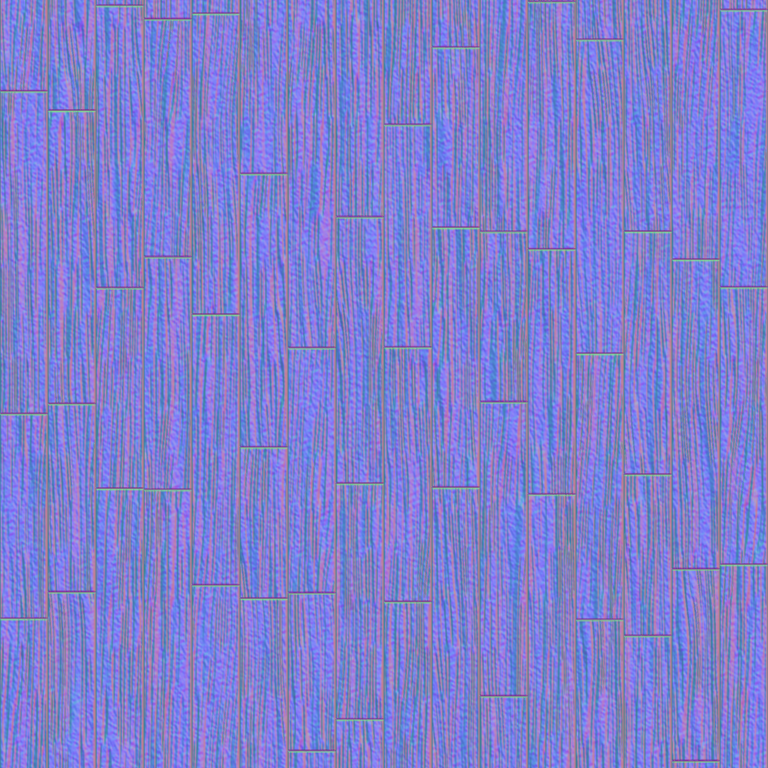
This texture map is drawn by a WebGL 1 fragment shader. Its source:

```glsl
precision highp float;

uniform vec2 u_resolution;

const float COLUMNS = 16.0;
const float PLANKS_PER_COLUMN = 3.0;
const float FOOTPRINT = 0.0023;
const float SLOPE_STEP = 0.0005;
const float GAP_DEPTH = 0.010;
const vec3 ENCODE_CONTRAST = vec3(0.52, 0.68, 0.95);
const int SAMPLES = 5;

float hash(vec2 p) {
  vec3 q = fract(vec3(p.xyx) * 0.1031);
  q += dot(q, q.yzx + 33.33);
  return fract((q.x + q.y) * q.z);
}

float valueNoise(vec2 p) {
  vec2 cell = floor(p);
  vec2 f = fract(p);
  f = f * f * (3.0 - 2.0 * f);
  float low = mix(hash(cell), hash(cell + vec2(1.0, 0.0)), f.x);
  float high = mix(hash(cell + vec2(0.0, 1.0)), hash(cell + vec2(1.0, 1.0)), f.x);
  return mix(low, high, f.y);
}

// End joint inside one cell of a column, wrapping over the canvas
float jointAt(float column, float index) {
  float wrapped = mod(index, PLANKS_PER_COLUMN);
  return index + 0.2 + 0.5 * hash(vec2(column + 3.0, wrapped * 7.0 + 11.0));
}

// Fibres: stretched noise bent by a slow warp, cut into steep grooves
float grain(vec2 p, float seed, float depth) {
  float slant = (hash(vec2(seed, 5.0)) - 0.6) * 1.3;
  float bend = valueNoise(vec2(p.x * 2.0 + seed, p.y * 6.0)) - 0.5;
  float across = p.x + slant * p.y + 0.24 * bend;
  float fibre = valueNoise(vec2(across * 35.0 + seed, p.y * 16.0 + seed));
  float wear = valueNoise(vec2(across * 6.0 + seed, p.y * 6.0 + seed));
  float strength = mix(0.3, 1.0, smoothstep(0.2, 0.75, wear));
  return depth * strength * smoothstep(0.15, 0.6, fibre);
}

// Fine surface roughness on a turned grid
float pebbles(vec2 p, float seed) {
  vec2 turned = vec2(p.x + 0.45 * p.y, p.y - 0.45 * p.x);
  return 0.0019 * valueNoise(turned * vec2(310.0, 230.0) + seed + 200.0);
}

// Raised plank surface with sunken seams and end joints
float boardHeight(vec2 p) {
  float column = floor(p.x * COLUMNS);
  float across = fract(p.x * COLUMNS);
  float id = mod(column, COLUMNS);
  float along = p.y * PLANKS_PER_COLUMN + hash(vec2(id, 41.0)) * PLANKS_PER_COLUMN;
  float cell = floor(along);
  float plank = cell - 1.0 + step(jointAt(id, cell), along);

  float fromLeft = across / COLUMNS;
  float fromRight = (1.0 - across) / COLUMNS;
  float fromBottom = (along - jointAt(id, plank)) / PLANKS_PER_COLUMN;
  float fromTop = (jointAt(id, plank + 1.0) - along) / PLANKS_PER_COLUMN;
  float side = smoothstep(0.0, 0.0010, fromLeft) * smoothstep(0.0, 0.0024, fromRight);
  float end = smoothstep(0.0, 0.0017, fromBottom) * smoothstep(0.0, 0.0019, fromTop);

  float seed = floor(hash(vec2(id + 19.0, mod(plank, PLANKS_PER_COLUMN) + 2.0)) * 180.0);
  float depth = mix(0.0088, 0.0118, hash(vec2(seed, 23.0)));
  float surface = grain(vec2(across, p.y), seed, depth) + pebbles(p, seed);
  return mix(-GAP_DEPTH, surface, side * end);
}

vec3 surfaceNormal(vec2 p, float stepSize) {
  float h = boardHeight(p);
  float dx = boardHeight(p + vec2(stepSize, 0.0)) - h;
  float dy = boardHeight(p + vec2(0.0, stepSize)) - h;
  return normalize(vec3(-dx, -dy, stepSize));
}

void main() {
  vec2 p = gl_FragCoord.xy / u_resolution;

  // Average the normals over a small area to soften the fibres
  vec3 normal = vec3(0.0);
  for (int i = 0; i < SAMPLES; i++) {
    float k = float(i);
    vec2 spread = vec2((k + 0.5) / float(SAMPLES), fract(k * 0.618 + 0.3)) - 0.5;
    normal += surfaceNormal(p + spread * FOOTPRINT, SLOPE_STEP);
  }
  normal /= float(SAMPLES);

  // Encode as colour with gentle sideways contrast
  vec3 color = 0.5 + 0.5 * normal * ENCODE_CONTRAST;
  gl_FragColor = vec4(clamp(color, 0.0, 1.0), 1.0);
}
```
